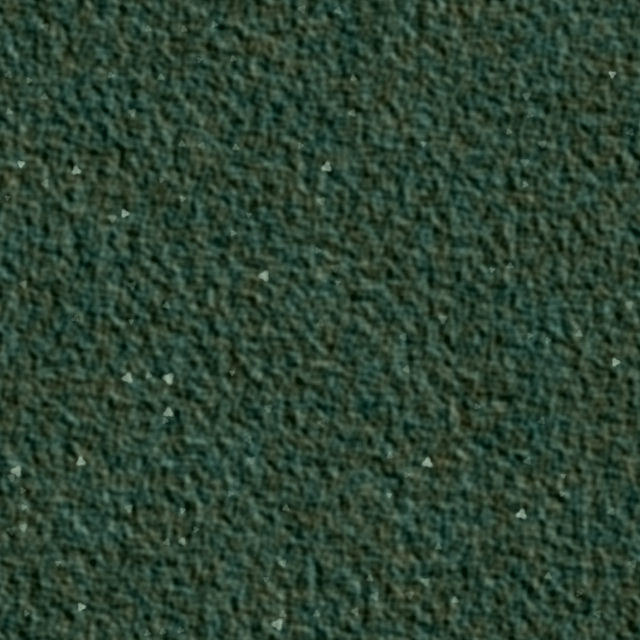
A Shadertoy shader for this texture:

```glsl
// Rough dark green granular coating, lit from the side, with scattered pale grains.
#define GRAIN_FREQ 58.0
#define LIGHT_DIR vec2(0.83, 0.56)
#define LIGHT_STEP 0.0072
#define RELIEF_GAIN 0.64
#define CAVITY_GAIN 0.25
#define MID_TONE 0.425
#define TINT_AMOUNT 0.055
#define SHADOW_COLOR vec3(0.02, 0.10, 0.04)
#define LIT_COLOR vec3(0.38, 0.48, 0.41)
#define SPECK_COLOR vec3(0.62, 0.72, 0.64)

// Two independent random values from a lattice point
vec2 hash2(vec2 p) {
    vec3 q = fract(vec3(p.xyx) * vec3(0.1031, 0.1030, 0.0973));
    q += dot(q, q.yzx + 33.33);
    return fract((q.xx + q.yz) * q.zy);
}

float cornerSlope(vec2 cell, vec2 corner, vec2 f) {
    float angle = 6.2832 * hash2(cell + corner).x;
    return dot(vec2(cos(angle), sin(angle)), f - corner);
}

// Gradient noise, centred on zero
float gradientNoise(vec2 p) {
    vec2 cell = floor(p), f = fract(p);
    vec2 w = f * f * (3.0 - 2.0 * f);
    float low = mix(cornerSlope(cell, vec2(0, 0), f), cornerSlope(cell, vec2(1, 0), f), w.x);
    float high = mix(cornerSlope(cell, vec2(0, 1), f), cornerSlope(cell, vec2(1, 1), f), w.x);
    return mix(low, high, w.y);
}

// Surface height: lumps, grains and fine grit
float height(vec2 p) {
    float lumps = gradientNoise(p * GRAIN_FREQ * 0.46 + 71.3);
    float grains = gradientNoise(p * GRAIN_FREQ + 13.7);
    float grit = gradientNoise(p * GRAIN_FREQ * 1.87 + 137.1);
    return 0.6 * lumps + grains + 0.5 * grit;
}

// Coverage of sparse, slightly angular grains, one candidate per grid cell
float specks(vec2 p, float freq, float chance, float radius) {
    vec2 cell = floor(p * freq);
    vec2 choice = hash2(cell + freq * 7.0);
    vec2 center = 0.3 + 0.4 * hash2(cell + freq * 3.0 + 51.0);
    vec2 d = (fract(p * freq) - center) / freq;
    float wobble = 1.0 + 0.22 * sin(3.0 * atan(d.y, d.x) + 6.2832 * choice.y);
    float r = radius * wobble * mix(0.65, 1.1, choice.y);
    return step(choice.x, chance) * (1.0 - smoothstep(0.55 * r, 1.25 * r, length(d)));
}

void mainImage(out vec4 fragColor, in vec2 fragCoord) {
    vec2 p = fragCoord / iResolution.y;

    // Relief: difference of heights along the light, plus darker cavities
    vec2 toLight = LIGHT_DIR * LIGHT_STEP * 0.5;
    float front = height(p - toLight), back = height(p + toLight);
    float relief = front - back;
    float cavity = 0.5 * (front + back);
    float mottle = gradientNoise(p * 7.0 + 5.0);
    float tone = MID_TONE + RELIEF_GAIN * relief + CAVITY_GAIN * cavity + 0.1 * mottle;
    vec3 color = mix(SHADOW_COLOR, LIT_COLOR, clamp(tone, -0.08, 1.3));

    // Hue drift between brownish and teal patches
    float tint = gradientNoise(p * 34.0 + 211.0) + 0.6 * gradientNoise(p * 9.0 + 91.0);
    color += TINT_AMOUNT * tint * vec3(1.0, -0.15, -0.7);

    // Faint small grains, then a few bright larger ones
    float shade = clamp(0.9 + 0.25 * relief, 0.7, 1.1);
    float faint = specks(p, 37.0, 0.07, 0.0062);
    float bright = specks(p, 13.0, 0.07, 0.0085);
    color = mix(color, SPECK_COLOR * shade, max(0.4 * faint, 0.9 * bright));

    fragColor = vec4(clamp(color, 0.0, 1.0), 1.0);
}
```
